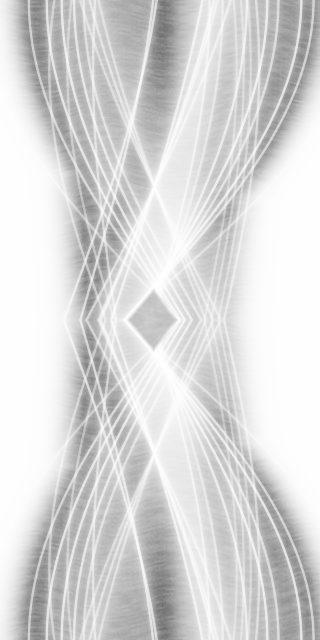
A Shadertoy shader for this background:

```glsl
// Luminous silk strands woven into a mirrored hourglass on white.
// Families of sine curves fan out from the waist; each strand is a bright
// thread with a translucent sheet on one side, thinning a soft grey ink.

const float HALF_PI = 1.5707963;
const vec3 PAPER = vec3(0.995);

float hash(vec2 p) {
    return fract(sin(dot(p, vec2(127.1, 311.7))) * 43758.5453);
}

float valueNoise(vec2 p) {
    vec2 cell = floor(p), f = fract(p);
    f = f * f * (3.0 - 2.0 * f);
    return mix(mix(hash(cell), hash(cell + vec2(1, 0)), f.x),
               mix(hash(cell + vec2(0, 1)), hash(cell + vec2(1, 1)), f.x), f.y);
}

// Soft elliptical spot, 1 at its middle
float spot(vec2 p, vec2 middle, vec2 size) {
    vec2 d = (p - middle) / size;
    return exp(-dot(d, d));
}

// Fraction of ink left by one strand running from waist x to rim x
float strand(vec2 p, float waist, float rim, float bend, float side,
             float sheet, float thread, float pixel) {
    float reach = (rim - waist) / sin(bend);
    float slope = reach * bend * cos(bend * p.y);
    float d = (p.x - waist - reach * sin(bend * p.y)) * inversesqrt(1.0 + slope * slope);
    float lit = smoothstep(-pixel, pixel, d * side) * exp(-abs(d) / 0.085);
    float core = 1.0 - smoothstep(0.0015, 0.0025 + 1.4 * pixel, abs(d));
    float halo = exp(-abs(d) / 0.009);
    return (1.0 - sheet * lit) * (1.0 - thread * max(core, 0.55 * halo));
}

// A family of strands spread between two outer ones (x = waist, y = rim)
float fan(vec2 p, vec2 first, vec2 last, float bend, float side,
          float sheet, float thread, int count, float pixel) {
    float ink = 1.0;
    for (int i = 0; i < count; i++) {
        float t = float(i) / float(max(count - 1, 1));
        float seed = hash(vec2(float(i), float(count) + first.x));
        float jitter = (seed - 0.5) * 0.035 * step(0.5, float(i));
        vec2 ends = mix(first, last, t) + vec2(-jitter, jitter);
        ink *= strand(p, ends.x, ends.y, bend, side, sheet,
                      thread * (0.65 + 0.35 * seed), pixel);
    }
    return ink;
}

// Grey body, darkest along its outline, with a shadow falling outside
float bodyInk(vec2 p) {
    float swell = sin(HALF_PI * p.y);
    float left = min(0.56 - 0.47 * swell, 0.275 - 0.05 * p.y);
    float right = max(0.39 + 0.59 * swell, 0.70 + 0.06 * p.y);
    float inside = min(p.x - left, right - p.x);
    float nearRight = smoothstep(0.35, 0.65, p.x);
    float waistFade = 1.0 - 0.4 * nearRight * (1.0 - smoothstep(0.15, 0.5, p.y));
    float edge = 0.57 * waistFade;
    float outer = edge * exp(-max(-inside, 0.0) / 0.05 - pow(max(-inside, 0.0) / 0.09, 2.0));
    float inner = mix(0.43, edge, exp(-max(inside, 0.0) / 0.07));
    return inside < 0.0 ? outer : inner;
}

// All strand families multiplied together
float weave(vec2 p, float px) {
    float ink = fan(p, vec2(0.56, 0.09), vec2(0.62, 0.27), HALF_PI, 1.0, 0.15, 0.8, 5, px);
    ink *= fan(p, vec2(0.39, 0.98), vec2(0.47, 0.66), HALF_PI, -1.0, 0.15, 0.8, 7, px);
    // Long diagonals crossing the waist
    ink *= fan(p, vec2(0.69, 0.25), vec2(0.63, 0.32), 0.95, 1.0, 0.14, 0.75, 3, px);
    ink *= fan(p, vec2(0.27, 0.72), vec2(0.36, 0.62), 0.95, 1.0, 0.17, 0.75, 4, px);
    ink *= fan(p, vec2(0.20, 0.49), vec2(0.26, 0.47), 1.15, -1.0, 0.10, 0.75, 2, px);
    // Steep threads along both flanks
    ink *= fan(p, vec2(0.33, 0.17), vec2(0.38, 0.28), 2.0, 1.0, 0.06, 0.6, 3, px);
    ink *= fan(p, vec2(0.70, 0.80), vec2(0.63, 0.74), 2.0, -1.0, 0.06, 0.6, 4, px);
    // Faint outermost threads
    ink *= strand(p, 0.56, -0.06, HALF_PI, 1.0, 0.0, 0.5, px);
    ink *= strand(p, 0.39, 1.13, HALF_PI, -1.0, 0.0, 0.5, px);
    return ink;
}

void mainImage(out vec4 fragColor, in vec2 fragCoord) {
    vec2 uv = fragCoord / iResolution.xy;
    vec2 p = vec2(uv.x, abs(2.0 * uv.y - 1.0));
    float pixel = 1.0 / iResolution.x;

    // Body with deeper pockets and a pale slanted ridge
    float ink = bodyInk(p);
    ink += 0.22 * spot(p, vec2(0.51, 0.90), vec2(0.045, 0.28));
    ink += 0.20 * spot(p, vec2(0.365, 0.34), vec2(0.035, 0.07));
    ink += 0.14 * spot(p, vec2(0.30, 0.18), vec2(0.04, 0.12));
    ink += 0.16 * spot(p, vec2(0.68, 0.37), vec2(0.05, 0.09));
    float ridge = (p.x - 0.49 - 0.15 * p.y) / 0.085;
    ink *= 1.0 - 0.5 * exp(-ridge * ridge);
    ink *= weave(p, pixel);

    // Grey lozenge at the waist
    float lozenge = min(0.56 - 0.74 * p.y - p.x, p.x - 0.39 - 0.85 * p.y);
    ink = max(ink, 0.22 * smoothstep(0.0, 0.02, lozenge));

    // Fine horizontal fibres and grain, strongest where the ink is dense
    float sag = 0.02 * sin(p.x * 14.0);
    float fibre = valueNoise(vec2(p.x * 28.0, (p.y + sag) * 150.0)) - 0.5;
    float grain = valueNoise(vec2(uv.x, uv.y * 2.0) * 240.0) - 0.5;
    ink *= 1.0 + 0.22 * fibre + 0.14 * grain;

    fragColor = vec4(PAPER - clamp(ink, 0.0, 0.62), 1.0);
}
```
